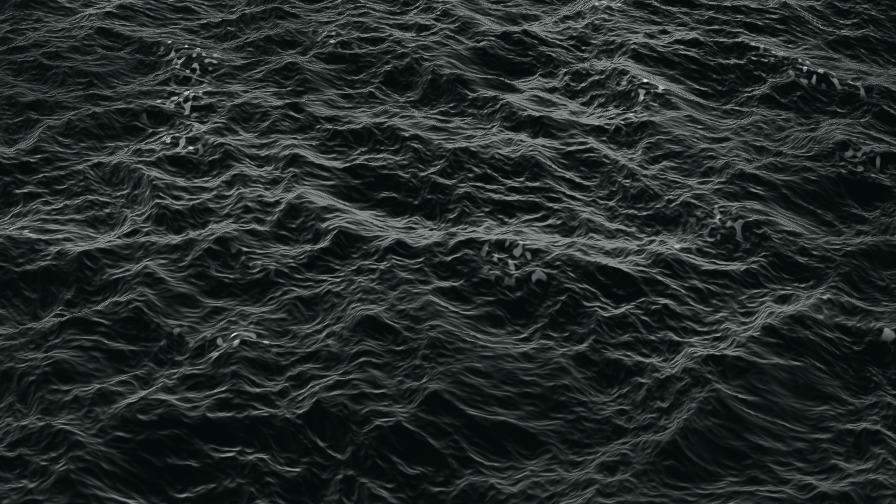
Write a Shadertoy shader that draws this texture.

```glsl
// Dark choppy sea seen from above, with pale sky glinting off the wave backs.

float hash(vec2 p) {
    return fract(sin(dot(p, vec2(127.1, 311.7))) * 43758.5453);
}

// Dot product of a cell corner's random direction with the offset from it
float corner(vec2 cell, vec2 offset) {
    float angle = 6.2832 * hash(cell);
    return dot(vec2(cos(angle), sin(angle)), offset);
}

float gradientNoise(vec2 p) {
    vec2 i = floor(p), f = fract(p);
    vec2 u = f * f * f * (f * (f * 6.0 - 15.0) + 10.0);
    vec2 e = vec2(1.0, 0.0);
    return mix(mix(corner(i, f), corner(i + e.xy, f - e.xy), u.x),
               mix(corner(i + e.yx, f - e.yx), corner(i + e.xx, f - e.xx), u.x), u.y);
}

// Ridged octaves: sharp crests, round troughs, stretched across the view
float waveHeight(vec2 ground, int octaves) {
    vec2 p = ground * vec2(0.5, 0.68);
    mat2 turn = mat2(0.8, 0.6, -0.6, 0.8);
    float height = 0.0, amplitude = 0.46;
    for (int i = 0; i < octaves; i++) {
        float n = gradientNoise(p);
        height += amplitude * (0.3 - sqrt(n * n + 0.001));
        p = 1.9 * turn * (p + 0.4 * height) + 17.3;
        amplitude *= 0.5;
    }
    return height;
}

// Walk the ray through the slab that holds the waves
float traceSea(vec3 eye, vec3 ray) {
    float t = (0.26 - eye.y) / ray.y;
    float stepLength = -0.66 / ray.y / 26.0;
    float lastGap = 0.01;
    for (int i = 0; i < 26; i++) {
        vec3 pos = eye + ray * t;
        float gap = pos.y - waveHeight(pos.xz, 5);
        if (gap < 0.0) return t + stepLength * gap / (lastGap - gap);
        lastGap = gap;
        t += stepLength;
    }
    return t;
}

vec3 seaColor(vec2 uv) {
    vec3 eye = vec3(0.0, 7.0, 0.0);
    vec3 ray = normalize(vec3(uv.x, uv.y - 1.6, 2.4));
    float t = traceSea(eye, ray);
    vec2 ground = (eye + ray * t).xz;

    // Surface normal from height differences
    float e = 0.001 * t;
    float h = waveHeight(ground, 6);
    vec3 normal = normalize(vec3(h - waveHeight(ground + vec2(e, 0.0), 6), e,
                                 h - waveHeight(ground + vec2(0.0, e), 6)));

    // Grazing faces mirror the sky, faces toward the eye stay dark
    float facing = clamp(dot(normal, -ray), 0.02, 1.0);
    float glint = pow(1.0 - facing, 1.9);
    float gusts = 1.0 + 0.8 * gradientNoise(ground * vec2(0.35, 0.4) + 5.0);
    float vignette = (1.0 - 0.35 * dot(uv, uv)) * (1.0 - 0.1 * uv.y);
    vec3 color = mix(vec3(0.016, 0.04, 0.034), vec3(0.70, 0.72, 0.715),
                     min(glint * gusts * vignette, 0.75));

    // Rare foam flecks on the highest crests
    float foam = smoothstep(0.09, 0.16, h)
               * smoothstep(0.15, 0.4, gradientNoise(ground * 0.9 + 31.0))
               * smoothstep(0.1, 0.35, gradientNoise(ground * vec2(14.0, 11.0)));
    return color + 0.4 * foam;
}

void mainImage(out vec4 fragColor, in vec2 fragCoord) {
    // Two samples per pixel smooth the fine ripples
    vec3 color = vec3(0.0);
    for (int i = 0; i < 2; i++) {
        vec2 jitter = (float(i) - 0.5) * vec2(0.4, 0.5);
        color += 0.5 * seaColor((fragCoord + jitter - 0.5 * iResolution.xy) / iResolution.y);
    }
    fragColor = vec4(color, 1.0);
}
```
